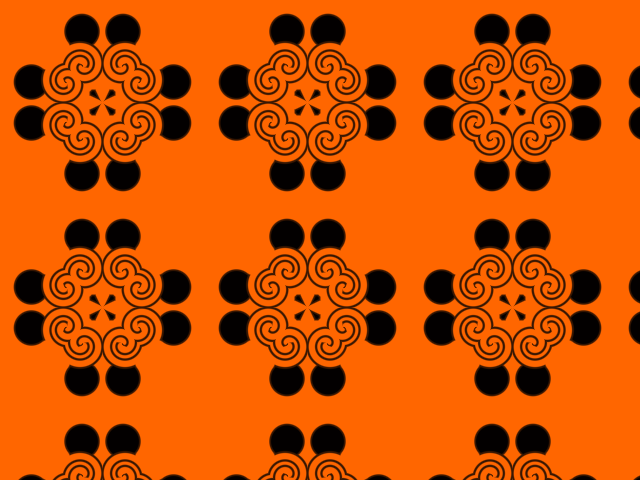
Write a WebGL 1 fragment shader that draws this pattern.

```glsl
precision highp float;
// Orange ground with a square grid of eightfold scroll rosettes, black discs and small petals.
uniform vec2 u_resolution;

const float TURN = 6.2831853;
const float COIL = 17.0; // radius lost per turn of a scroll

// Distance to a spiral arm; start and finish are counted in turns.
float spiralArm(float r, float turn, float radius, float start, float finish) {
  float d = 1000.0;
  float slope = r / sqrt(r * r + COIL * COIL / (TURN * TURN));
  for (int i = -1; i < 3; i++) {
    float t = turn + float(i);
    float across = abs(r - radius + COIL * t) * slope;
    float past = max(start - t, t - finish) * TURN * r;
    d = min(d, max(across, past));
  }
  return d;
}

// Kite along the diagonal, pointed toward the centre.
float petal(vec2 q) {
  float along = (q.x + q.y) * 0.7071;
  float side = (q.y - q.x) * 0.7071;
  float taper = (side - 0.36 * (along - 3.5)) * 0.94;
  return max(max(q.y - 15.5, along - 20.0), taper);
}

void main() {
  // One tile spans 246 units; the canvas is 576 units high.
  float unit = 576.0 / u_resolution.y;
  vec2 p = vec2(gl_FragCoord.x, u_resolution.y - gl_FragCoord.y) * unit;
  vec2 q = abs(mod(p, 246.0) - 123.0);
  q = vec2(min(q.x, q.y), max(q.x, q.y));

  // Polar coordinates about the scroll
  vec2 s = q - vec2(24.3, 44.3);
  float r = length(s);
  float turn = fract(atan(s.y, s.x + 1e-5) / TURN);

  // Two interleaved arms
  float outer = spiralArm(r, turn, 32.6, 0.17, 1.53);
  float inner = spiralArm(r, turn, 22.2, -0.1, 1.05);
  float stroke = min(outer, inner) - 1.35;

  // Disc trimmed by the outer arm, plus the petal
  float disc = length(q - vec2(24.6, 85.3)) - 21.2;
  disc = max(disc, 32.6 - COIL * turn - r - 1.0);
  float solid = min(disc, petal(q));

  // Brown outlines with black cores
  float soft = max(1.0, 0.7 * unit);
  float line = 1.0 - smoothstep(-soft, soft, min(stroke, solid));
  float core = 1.0 - smoothstep(-soft, soft, solid + 2.0);
  vec3 color = mix(vec3(1.0, 0.4, 0.0), vec3(0.22, 0.09, 0.01), line);
  color = mix(color, vec3(0.01, 0.0, 0.0), core);
  gl_FragColor = vec4(color, 1.0);
}
```
